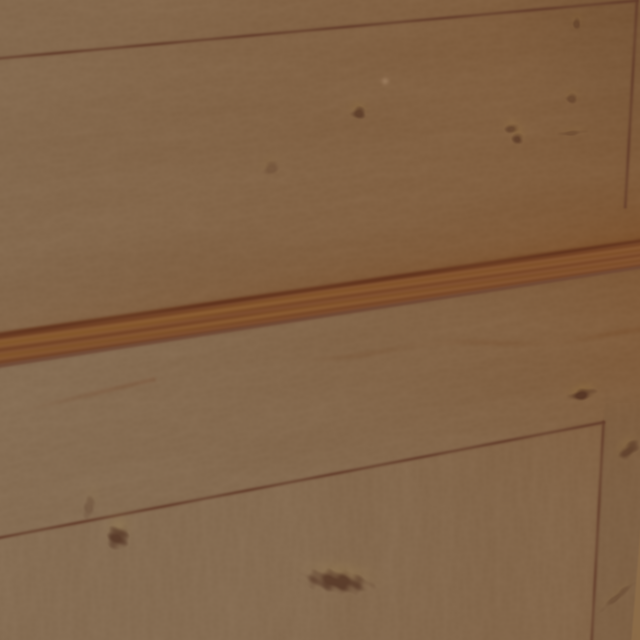
Reproduce this texture procedurally as a three.js fragment shader.

```glsl
varying vec2 vUv;

#define PALE_WOOD vec3(0.527, 0.430, 0.328)
#define WARM_WOOD vec3(0.502, 0.350, 0.215)
#define SEAM_COLOR vec3(0.385, 0.235, 0.165)
#define KNOT_COLOR vec3(0.300, 0.175, 0.120)
#define GOLD vec3(0.540, 0.370, 0.185)
#define RUST vec3(0.455, 0.275, 0.165)
#define GRAIN_AMOUNT 0.006
#define MOTTLE_AMOUNT 0.022
#define SEAM_WIDTH 0.0026

vec2 hash2(vec2 p) {
  vec2 q = vec2(dot(p, vec2(127.1, 311.7)), dot(p, vec2(269.5, 183.3)));
  return fract(sin(q) * 43758.5);
}

// Distance to the nearest scattered cell point
float cellular(vec2 p) {
  vec2 cell = floor(p), f = fract(p);
  float nearest = 2.0;
  for (int j = -1; j <= 1; j++) {
    for (int i = -1; i <= 1; i++) {
      vec2 o = vec2(float(i), float(j));
      nearest = min(nearest, length(o + hash2(cell + o) - f));
    }
  }
  return nearest;
}

// Layered sines: x runs along the fibres, y across them
float grain(vec2 p) {
  float sum = 0.0, amp = 1.0, freq = 21.0;
  for (int i = 0; i < 5; i++) {
    float k = float(i);
    float bend = 1.6 * sin(p.x * (4.0 + 2.3 * k) + p.y * 9.0 + k * 2.1);
    float fade = 0.6 + 0.4 * sin(p.x * (7.0 + k) - p.y * 13.0 + k);
    sum += amp * fade * sin(p.y * freq + bend + k * 1.7);
    freq *= 1.83;
    amp *= 0.72;
  }
  return sum;
}

float segmentDist(vec2 p, vec2 a, vec2 b) {
  vec2 ap = p - a, ab = b - a;
  return length(ap - ab * clamp(dot(ap, ab) / dot(ab, ab), 0.0, 1.0));
}

vec3 seam(vec3 col, vec2 p, vec2 a, vec2 b, float strength) {
  float d = segmentDist(p, a, b) / SEAM_WIDTH;
  float wear = 0.88 + 0.12 * sin(p.x * 37.0 + p.y * 53.0);
  return mix(col, SEAM_COLOR, strength * wear * exp(-0.7 * d * d));
}

// Soft, slightly ragged tilted ellipse with a pale fringe above
vec3 knot(vec3 col, vec2 p, vec2 center, vec2 radii, float tilt, float strength) {
  float c = cos(tilt), s = sin(tilt);
  vec2 q = mat2(c, -s, s, c) * (p - center);
  float ragged = 0.12 * sin(q.x * 260.0 + center.x * 40.0) + 0.08 * sin(q.y * 420.0 + q.x * 190.0);
  float d = length(q / radii) + ragged;
  float halo = length((q - vec2(0.1 * radii.x, radii.y)) / (radii + 0.004));
  col += vec3(0.035, 0.035, 0.0) * strength * exp(-halo * halo * 1.5);
  return mix(col, KNOT_COLOR, strength * (1.0 - smoothstep(0.3, 1.3, d)));
}

void main() {
  vec2 p = vUv;
  float grooveTop = 0.479 + 0.146 * p.x;
  float grooveBottom = 0.427 + 0.154 * p.x;
  float upper = smoothstep(grooveBottom, grooveTop, p.y);

  // Broad light: warm to the right and beside the groove
  float glow = exp(-max(p.y - grooveTop, 0.0) * 20.0);
  float upperWarmth = 0.18 + 0.62 * p.x + (0.25 + 0.25 * p.x) * glow;
  float lowerWarmth = 0.02 + 0.42 * p.x * p.x + 0.42 * p.x * smoothstep(0.15, 0.55, p.y);
  vec3 col = mix(PALE_WOOD, WARM_WOOD, mix(lowerWarmth, upperWarmth, upper));
  col *= 1.0 - 0.06 * smoothstep(0.75, 1.0, p.x) * smoothstep(0.6, 1.0, p.y);

  // Fibres follow the boards, upright inside the lower panel
  float lowerSeam = 0.160 + 0.191 * p.x;
  float panelRight = 0.924 + 0.056 * p.y;
  float panel = smoothstep(-0.003, 0.003, lowerSeam - p.y)
              * smoothstep(-0.003, 0.003, panelRight - p.x);
  float stile = smoothstep(-0.003, 0.003, p.x - panelRight) * (1.0 - smoothstep(0.34, 0.40, p.y));
  float upright = max(panel, stile);
  vec2 along = vec2(p.x, p.y - p.x * mix(0.22, 0.09, p.y));
  vec2 fibre = mix(along, p.yx * vec2(0.6, 1.0), step(0.5, upright));
  col += GRAIN_AMOUNT * grain(fibre) * mix(1.0, 0.7, upright) * vec3(0.8, 0.95, 1.0);
  float mottle = 0.55 * cellular(fibre * vec2(30.0, 85.0)) + 0.45 * cellular(p * vec2(95.0, 110.0));
  col += MOTTLE_AMOUNT * (mottle - 0.5);
  col *= 1.0 - 0.04 * stile;

  // Faint wandering growth lines
  float wave = p.y - 0.445 - 0.07 * (p.x - 0.5) - 0.006 * sin(p.x * 19.0 + 1.0);
  float broken = 0.6 + 0.4 * sin(p.x * 31.0 + 3.0);
  col -= vec3(0.018, 0.028, 0.03) * broken * exp(-wave * wave * 35000.0) * smoothstep(0.44, 0.52, p.x);
  float streak = segmentDist(p, vec2(0.02, 0.355), vec2(0.24, 0.407));
  col -= vec3(0.02, 0.04, 0.04) * exp(-streak * streak * 50000.0) * smoothstep(0.0, 0.2, p.x);

  // Moulded groove: gold and rust ridges between dark edges
  float t = (p.y - grooveBottom) / (grooveTop - grooveBottom);
  float ridge = 0.5 + 0.5 * cos((t - 0.70) * 15.0 + 0.5 * sin(p.x * 9.0));
  vec3 moulding = mix(RUST, GOLD, ridge * smoothstep(0.05, 0.4, t));
  moulding = mix(moulding, vec3(0.505, 0.310, 0.175), 0.25 + 0.45 * p.x);
  moulding += 0.012 * sin(t * 34.0 + p.x * 8.0);
  col = mix(col, moulding, smoothstep(-0.08, 0.12, t) * (1.0 - smoothstep(0.90, 1.10, t)));
  float lip = 0.72 + 0.08 * sin(p.x * 23.0);
  col = mix(col, vec3(0.36, 0.185, 0.105), lip * exp(-pow((t - 0.96) / 0.09, 2.0)));
  col = mix(col, vec3(0.41, 0.265, 0.205), 0.6 * exp(-pow((t - 0.03) / 0.08, 2.0)));

  // Panel seams
  col = seam(col, p, vec2(-0.01, 0.908), vec2(0.995, 0.999), 0.80);
  col = seam(col, p, vec2(0.996, 1.01), vec2(0.977, 0.677), 0.75);
  col = seam(col, p, vec2(-0.01, 0.158), vec2(0.943, 0.340), 0.80);
  col = seam(col, p, vec2(0.943, 0.340), vec2(0.924, -0.01), 0.70);
  float rim = p.x - 0.986 - 0.083 * p.y;
  col = mix(col, vec3(0.56, 0.43, 0.28), 0.7 * smoothstep(-0.002, 0.003, rim));

  // Knots in the upper board
  col = knot(col, p, vec2(0.560, 0.823), vec2(0.011, 0.009), 0.2, 0.62);
  col = knot(col, p, vec2(0.424, 0.737), vec2(0.015, 0.009), 0.6, 0.26);
  col = knot(col, p, vec2(0.901, 0.963), vec2(0.006, 0.008), 0.0, 0.40);
  col = knot(col, p, vec2(0.893, 0.846), vec2(0.009, 0.007), 0.0, 0.40);
  col = knot(col, p, vec2(0.800, 0.799), vec2(0.010, 0.007), 0.2, 0.50);
  col = knot(col, p, vec2(0.809, 0.783), vec2(0.008, 0.009), 0.0, 0.62);
  col = knot(col, p, vec2(0.893, 0.792), vec2(0.020, 0.004), 0.1, 0.28);
  float fleck = length(p - vec2(0.602, 0.873));
  col += 0.08 * exp(-fleck * fleck * 30000.0);

  // Knots in the lower board
  col = knot(col, p, vec2(0.909, 0.383), vec2(0.019, 0.008), 0.25, 0.80);
  col = knot(col, p, vec2(0.983, 0.297), vec2(0.018, 0.009), 0.75, 0.55);
  col = knot(col, p, vec2(0.184, 0.160), vec2(0.015, 0.017), 0.0, 0.75);
  col = knot(col, p, vec2(0.140, 0.208), vec2(0.009, 0.017), -0.2, 0.25);
  col = knot(col, p, vec2(0.527, 0.091), vec2(0.047, 0.015), -0.12, 0.72);
  col = knot(col, p, vec2(0.965, 0.068), vec2(0.030, 0.005), 0.7, 0.28);

  gl_FragColor = vec4(col, 1.0);
}
```
